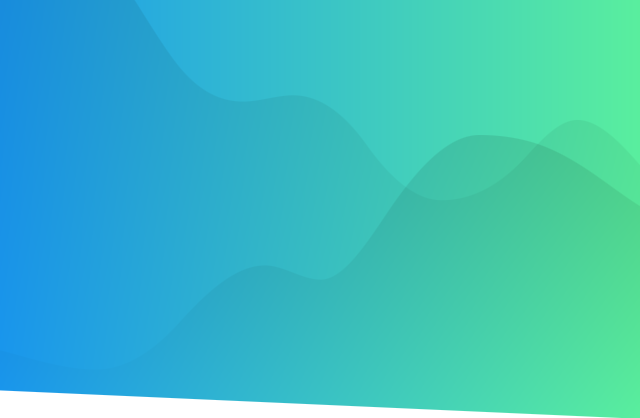
A Shadertoy shader for this background:

```glsl
// A blue to green horizontal gradient crossed by two translucent waves.
// Each wave is a smooth cubic crest whose shade fades toward the floor;
// a slightly tilted white edge closes the bottom.

const vec3 BLUE  = vec3(0.10, 0.595, 0.94);
const vec3 GREEN = vec3(0.35, 0.935, 0.62);
const vec3 WHITE = vec3(1.0);

const float BACK_SHADE  = 0.080;  // darkening at the top of the back wave
const float FRONT_SHADE = 0.095;  // darkening at the top of the front wave
const float BACK_TOP    = 1.0;    // height where each shade is strongest
const float FRONT_TOP   = 0.68;
const float EDGE_LEFT   = 0.066;  // white edge height at each side
const float EDGE_RIGHT  = -0.002;

// Crest knots: x, height, slope
const int KNOTS = 10;
const vec3 BACK_CREST[KNOTS] = vec3[KNOTS](
    vec3(0.000, 1.400, -1.50), vec3(0.195, 1.036, -2.30),
    vec3(0.273, 0.854, -2.04), vec3(0.380, 0.757,  0.00),
    vec3(0.458, 0.772,  0.00), vec3(0.573, 0.653, -2.15),
    vec3(0.690, 0.521,  0.00), vec3(0.823, 0.627,  1.69),
    vec3(0.902, 0.713,  0.00), vec3(1.000, 0.605, -1.76));
const vec3 FRONT_CREST[KNOTS] = vec3[KNOTS](
    vec3(0.000, 0.162, -0.40), vec3(0.150, 0.116,  0.00),
    vec3(0.280, 0.228,  1.70), vec3(0.414, 0.365,  0.00),
    vec3(0.501, 0.331,  0.00), vec3(0.606, 0.493,  2.27),
    vec3(0.749, 0.677,  0.00), vec3(0.833, 0.659, -0.46),
    vec3(0.917, 0.595, -1.01), vec3(1.000, 0.507, -0.95));

// Cubic Hermite interpolation between two knots
float hermite(vec3 a, vec3 b, float x) {
    float span = b.x - a.x;
    float t = clamp((x - a.x) / span, 0.0, 1.0);
    float s = 1.0 - t;
    return s * s * ((1.0 + 2.0 * t) * a.y + t * span * a.z)
         + t * t * ((1.0 + 2.0 * s) * b.y - s * span * b.z);
}

float crestHeight(vec3 knots[KNOTS], float x) {
    float height = knots[0].y;
    for (int i = 0; i < KNOTS - 1; i++) {
        if (x >= knots[i].x) height = hermite(knots[i], knots[i + 1], x);
    }
    return height;
}

// Smooth coverage of the area below a given height
float below(float height, float y) {
    float gap = height - y;
    return clamp(0.5 + gap / max(fwidth(gap), 1e-5), 0.0, 1.0);
}

void mainImage(out vec4 fragColor, in vec2 fragCoord) {
    vec2 uv = fragCoord / iResolution.xy;
    vec3 color = mix(BLUE, GREEN, uv.x);

    // Translucent waves
    float back = below(crestHeight(BACK_CREST, uv.x), uv.y);
    float front = below(crestHeight(FRONT_CREST, uv.x), uv.y);
    color *= 1.0 - back * BACK_SHADE * clamp(uv.y / BACK_TOP, 0.0, 1.0);
    color *= 1.0 - front * FRONT_SHADE * clamp(uv.y / FRONT_TOP, 0.0, 1.0);

    // Tilted white edge
    float edge = mix(EDGE_LEFT, EDGE_RIGHT, uv.x);
    color = mix(color, WHITE, below(edge, uv.y));

    fragColor = vec4(color, 1.0);
}
```
